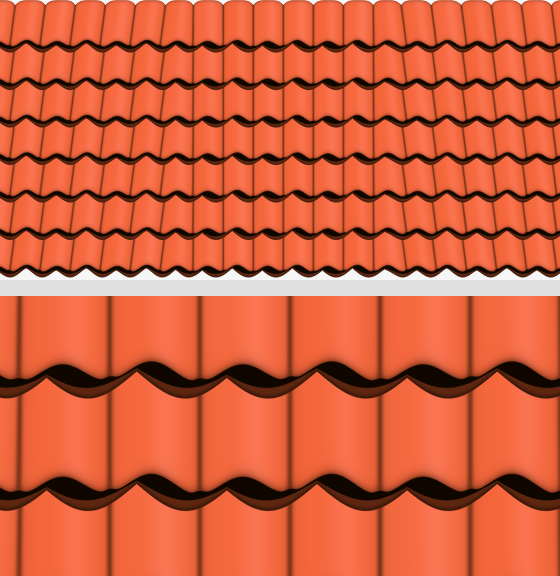
Top, the full canvas; bottom, a detail of the centre.
Write a Shadertoy shader that draws this texture.

```glsl
// A clay tile roof: seven overlapping rows of rounded tiles that fan out to both sides.
// Rows are painted from the eave up to the ridge; each has a lit body, a black hollow
// and a brown lip, all bounded by sine waves along the row.

const float PI = 3.14159265;
const float ROWS = 7.47;       // row pitches in the canvas height
const float COLUMNS = 18.64;   // tile widths in the canvas width

const vec3 CLAY = vec3(0.965, 0.405, 0.24);
const vec3 GLOSS = vec3(0.985, 0.46, 0.325);
const vec3 BROWN = vec3(0.37, 0.15, 0.06);
const vec3 HOLLOW = vec3(0.06, 0.025, 0.0);
const vec3 SKY = vec3(0.97, 0.965, 0.965);

// Gaussian falloff around zero
float bell(float d, float width) {
    return exp(-d * d / (width * width));
}

// Clay body: w runs across one tile, rise is the height above its lower edge
vec3 clayBody(float w, float rise, float tint) {
    float seam = min(w, 1.0 - w);
    vec3 color = mix(CLAY, GLOSS, 0.9 * bell(w - 0.62, 0.17) + tint);
    color = mix(color, vec3(0.71, 0.30, 0.16), 0.5 * exp(-seam / 0.07));
    color = mix(color, BROWN, 0.72 * bell(seam, 0.034));
    return mix(color, BROWN, 0.75 * exp(-max(rise, 0.0) / 0.035));
}

void mainImage(out vec4 fragColor, in vec2 fragCoord) {
    vec2 p = fragCoord / iResolution.xy;
    float u = p.x * COLUMNS;
    float v = (1.0 - p.y) * ROWS;
    float aa = 0.8 * ROWS / iResolution.y;

    // The middle stands straight, the flanks lean outwards
    float offCenter = p.x - 0.506;
    float flank = smoothstep(0.15, 0.21, abs(offCenter));
    float lean = 0.165 * flank * sign(offCenter);

    // Scalloped lip, its crests alternating in height
    float crest = u - mix(0.73, 0.87, flank);
    float scallop = pow(max(abs(sin(PI * crest)), 0.0001), mix(1.0, 1.3, flank));
    float alternate = cos(PI * crest) * (2.0 * flank - 1.0);
    float lip = 1.19 + 0.21 * scallop - 0.028 * alternate;
    float lipTop = lip - 0.03 - 0.065 * scallop;

    // Lower edge of the clay, dipping beside each seam
    float edge = 1.165 - 0.08 * cos(2.0 * PI * (u - 0.9)) - 0.015 * alternate;

    vec3 color = SKY;
    for (int row = 6; row >= 0; row--) {
        float h = v - float(row);
        float across = u - 0.43 - lean * (h - 0.6);
        float w = fract(across);
        float notch = 0.03 * bell(min(w, 1.0 - w), 0.07);
        float rise = edge - notch - h;

        // Body, hollow under it, then the lip
        float tint = 0.12 * sin(floor(across) * 2.4 + float(row) * 0.7);
        vec3 tile = clayBody(w, rise, tint);
        tile = mix(HOLLOW, tile, smoothstep(-aa, aa, rise));
        vec3 rim = mix(BROWN, vec3(0.22, 0.09, 0.03), bell(lip - h, 0.03));
        tile = mix(tile, rim, smoothstep(-aa, aa, h - lipTop));

        // Rounded ridge on the top row
        float ridge = h - 0.01 - 0.13 * pow(abs(2.0 * w - 1.0), 4.0);
        float cover = smoothstep(-aa, aa, lip - h);
        if (row == 0) {
            tile = mix(tile, BROWN, 0.55 * exp(-max(ridge, 0.0) / 0.03));
            color = mix(SKY, color, smoothstep(-aa, aa, ridge));
            cover *= smoothstep(-aa, aa, ridge);
        }
        color = mix(color, tile, cover);
    }
    fragColor = vec4(color, 1.0);
}
```
